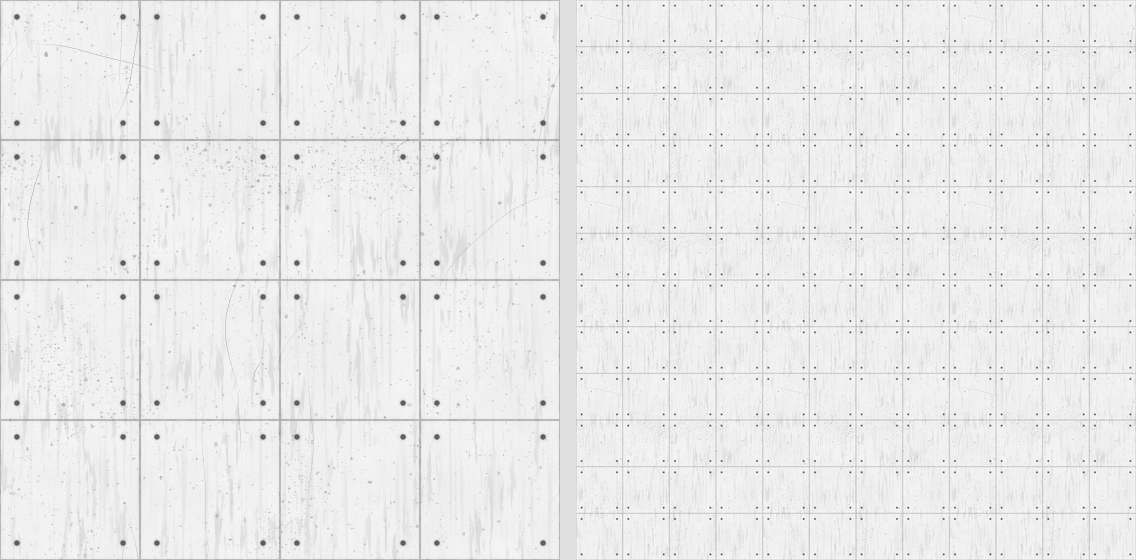
Left, the tile; right, the same tile 3 across and 3 down.
Give the GLSL for this texture, as a three.js fragment shader.

```glsl
// Pale concrete panels with tie holes, thin seams, pits, vertical streaks and hairline cracks.
#define PANELS 4.0
#define HOLE_INSET 0.121
#define HOLE_RADIUS 0.0046
#define SEAM_HALF_WIDTH 0.0007
#define CRACK_HALF_WIDTH 0.0003
#define CRACK_COUNT 16
#define PIT_DENSITY 0.08
#define PIT_CLUMPING 1.3
#define STREAK_STRENGTH 0.85
#define GRAIN 0.024

varying vec2 vUv;

const vec3 CONCRETE = vec3(0.945);
const vec3 STREAK = vec3(0.855);
const vec3 PIT = vec3(0.66);
const vec3 SEAM = vec3(0.38);
const vec3 HOLE = vec3(0.37);

vec2 hash2(vec2 p) {
  vec3 q = fract((p.xyx + 17.0) * vec3(0.1031, 0.1030, 0.0973));
  q += dot(q, q.yzx + 33.33);
  return fract((q.xx + q.yz) * q.zy);
}

float corner(vec2 id, vec2 f, vec2 period) {
  float a = 6.2832 * hash2(mod(id, period)).x;
  return dot(vec2(cos(a), sin(a)), f);
}

// Gradient noise with a whole number of lattice cells, so it wraps
float noise(vec2 uv, vec2 period) {
  vec2 p = uv * period, i = floor(p), f = p - i;
  vec2 u = f * f * f * (f * (f * 6.0 - 15.0) + 10.0), e = vec2(1.0, 0.0);
  float low = mix(corner(i, f, period), corner(i + e, f - e, period), u.x);
  float high = mix(corner(i + e.yx, f - e.yx, period), corner(i + 1.0, f - 1.0, period), u.x);
  return mix(low, high, u.y);
}

// Pixel coverage of a line of half width w at distance d
float line(float d, float w, float px) {
  return clamp((w - d) / px + 0.5, 0.0, 1.0) - clamp((-w - d) / px + 0.5, 0.0, 1.0);
}

// Scattered ragged pits, gathered in clumps
float pits(vec2 uv, float grid, float seed, float amount, float px) {
  vec2 p = uv * grid, base = floor(p);
  float ragged = 0.22 * noise(uv, vec2(grid * 3.0));
  float cover = 0.0;
  for (int y = -1; y <= 1; y++) {
    for (int x = -1; x <= 1; x++) {
      vec2 cell = base + vec2(x, y), id = mod(cell, grid);
      vec2 h = hash2(id + seed), k = hash2(id + seed + 211.0);
      float clump = max(noise(id / grid, vec2(5.0)) + 0.3 * noise(id / grid, vec2(15.0)) - 0.1, 0.0);
      float present = step(k.x, amount * (PIT_DENSITY + PIT_CLUMPING * clump));
      float radius = mix(0.13, 0.33, k.y * k.y * k.y);
      vec2 d = (p - cell - 0.15 - 0.7 * h) * mix(vec2(0.8, 1.2), vec2(1.2, 0.8), h.y);
      float soft = 0.08 + 0.5 * px * grid;
      float pit = 1.0 - smoothstep(radius - soft, radius + soft, length(d) + ragged);
      cover = max(cover, present * pit * mix(0.2, 0.9, h.x * h.x));
    }
  }
  return cover;
}

// Gently bent hairlines that fade out at both ends
float cracks(vec2 uv, float px) {
  float cover = 0.0;
  for (int i = 0; i < CRACK_COUNT; i++) {
    vec2 h = hash2(vec2(float(i) * 7.0, 91.0)), k = hash2(vec2(float(i) * 5.0, 143.0));
    vec2 d = fract(uv - hash2(vec2(float(i) * 3.0, 59.0)) + 0.5) - 0.5;
    float lean = 2.0 * h.x - 1.0, angle = 1.5 * lean * abs(lean);
    float reach = mix(0.03, 0.22, h.y * h.y);
    vec2 dir = vec2(sin(angle), cos(angle));
    float along = dot(d, dir), across = dot(d, vec2(-dir.y, dir.x));
    across += 0.8 * (k.x - 0.5) * along * along / reach;
    across += 0.002 * sin(along * 38.0 + 6.28 * k.y);
    float fade = 1.0 - smoothstep(0.3, 1.0, abs(along) / reach);
    cover = max(cover, fade * mix(0.25, 0.85, k.y) * line(abs(across), CRACK_HALF_WIDTH, px));
  }
  return cover;
}

void main() {
  float px = max(fwidth(vUv.x), 0.00001);

  // Mottled, grainy face
  float mottle = 0.018 * noise(vUv, vec2(6.0)) + 0.012 * noise(vUv, vec2(30.0));
  vec3 color = CONCRETE + mottle + GRAIN * noise(vUv, vec2(300.0));

  // Vertical streaks in patches: ragged smears and long faint runs
  float fibre = noise(vUv, vec2(110.0, 10.0)) + 0.5 * noise(vUv, vec2(210.0, 40.0));
  float patches = smoothstep(-0.2, 0.3, noise(vUv, vec2(18.0, 5.0)));
  float smear = smoothstep(0.06, 0.4, fibre) * (0.1 + 0.9 * patches);
  float run = smoothstep(0.15, 0.5, noise(vUv, vec2(130.0, 4.0)));
  color = mix(color, STREAK, STREAK_STRENGTH * max(smear, 0.5 * run));

  // Pits and cracks
  color = mix(color, PIT, pits(vUv, 170.0, 0.0, 0.85, px));
  color = mix(color, PIT, pits(vUv, 95.0, 400.0, 0.35, px));
  color = mix(color, SEAM, cracks(vUv, px));

  // Seams with a faint grimy edge
  vec2 toSeam = abs(fract(vUv * PANELS + 0.5) - 0.5) / PANELS;
  float seamDistance = min(toSeam.x, toSeam.y);
  float wear = 0.85 + 0.3 * noise(vUv, vec2(60.0));
  color *= 1.0 - 0.09 * wear * exp(-seamDistance / 0.0018);
  color = mix(color, SEAM, wear * line(seamDistance, SEAM_HALF_WIDTH, px));

  // Four tie holes per panel, each with a soft rim
  float holeDistance = length(toSeam - HOLE_INSET / PANELS) - HOLE_RADIUS;
  color *= 1.0 - 0.22 * exp(-max(holeDistance, 0.0) / 0.0013);
  color = mix(color, HOLE, clamp(0.5 - holeDistance / max(px, 0.0012), 0.0, 1.0));

  gl_FragColor = vec4(color, 1.0);
}
```
